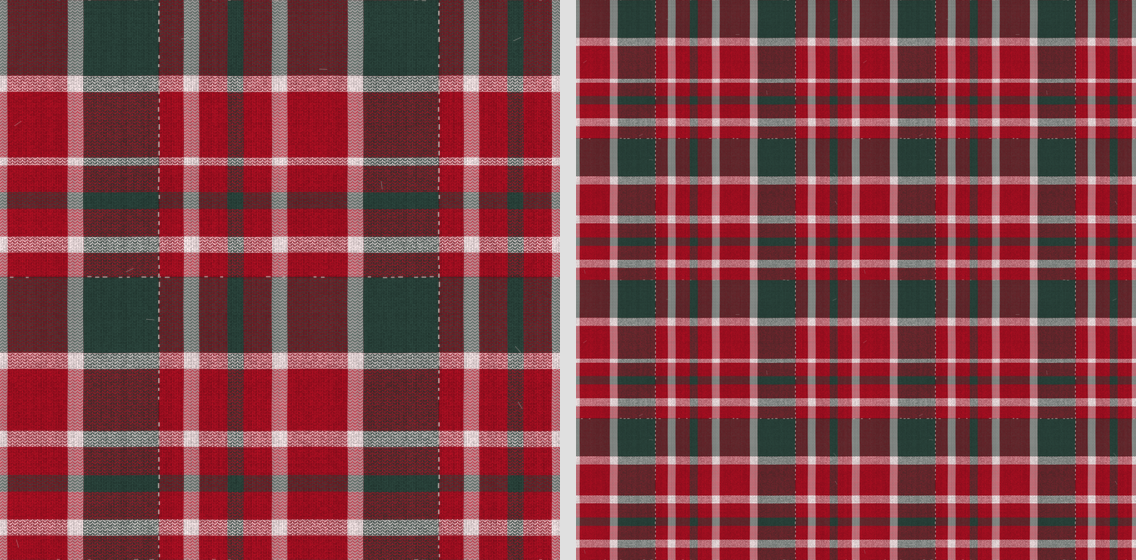
Left: one tile. Right: repeated 2 by 2.
Give the GLSL for this texture, as a WebGL 1 fragment shader.

```glsl
precision highp float;
// Woven tartan in red, green and white: two setts across and two down, the upper one
// with a thin middle stripe. Warp and weft stripes are mixed by a fine herringbone,
// then grain, a few stray fibres and dashed selvedge stitches are laid on top.

uniform vec2 u_resolution;

const float TAU = 6.2831853;
const float SPAN = 768.0; // layout units along one side of the canvas

float hash(vec2 p) {
  return fract(sin(dot(p, vec2(12.99, 78.23))) * 4375.85);
}

// Signed distance to the nearest copy of a point repeated every period
float wrapDist(float t, float centre, float period) {
  return mod(t - centre + 0.5 * period, period) - 0.5 * period;
}

// Soft-edged stripe, repeated every period
float stripe(float t, float centre, float halfWidth, float period, float soft) {
  float d = abs(wrapDist(t, centre, period));
  return 1.0 - smoothstep(halfWidth - soft, halfWidth + soft, d);
}

vec3 yarn(float green, float white) {
  vec3 dyed = mix(vec3(0.625, 0.055, 0.125), vec3(0.155, 0.25, 0.22), green);
  return mix(dyed, vec3(0.89, 0.83, 0.835), white);
}

vec3 warpYarn(float t, float soft) {
  float green = stripe(t, 105.0, 11.0, 384.0, soft)
              + stripe(t, 332.0, 52.0, 384.0, soft);
  float white = stripe(t, 44.5, 10.7, 384.0, soft)
              + stripe(t, 165.5, 10.7, 384.0, soft)
              + stripe(t, 269.5, 10.7, 384.0, soft);
  return yarn(green, white);
}

// down is measured from the top edge
vec3 weftYarn(float down, float soft) {
  float upper = 1.0 - step(380.0, down);
  float t = down - 380.0 * (1.0 - upper);
  t += 8.0 * upper * step(200.0, t); // the upper sett is shorter by half a stripe
  float green = stripe(t, 52.0, 52.0, 388.0, soft)
              + stripe(t, 283.0, 11.5, 388.0, soft);
  float white = stripe(t, 115.0, 11.0, 388.0, soft)
              + stripe(t, mix(222.0, 229.5, upper), mix(11.0, 5.5, upper), 388.0, soft)
              + stripe(t, 343.5, 11.0, 388.0, soft);
  return yarn(green, white);
}

// Row of stitches: across is the distance from the seam, along runs beside it
float stitches(float across, float along, float count, float seed, float fill, float soft) {
  float cell = floor(along * count);
  float shown = step(hash(vec2(cell, seed)), fill);
  float len = 0.16 + 0.16 * hash(vec2(cell, seed + 5.0));
  float edge = soft * count / SPAN;
  float dash = 1.0 - smoothstep(len - edge, len + edge, abs(fract(along * count) - 0.5));
  float wobble = 1.4 * hash(vec2(cell, seed + 9.0)) - 0.7;
  return shown * dash * (1.0 - smoothstep(0.8 - soft * 0.5, 0.8 + soft, abs(across + wobble)));
}

// Short pale fibre inside some of the cells of a 20 by 20 grid
float strayFibre(vec2 uv, float soft) {
  vec2 cell = floor(uv * 20.0);
  vec2 middle = 0.35 + 0.3 * vec2(hash(cell + 3.0), hash(cell + 7.0));
  float angle = TAU * hash(cell + 11.0);
  vec2 along = vec2(cos(angle), sin(angle));
  vec2 p = fract(uv * 20.0) - middle;
  p -= along * clamp(dot(p, along), -0.13, 0.13);
  float line = 1.0 - smoothstep(0.0, 0.5 + soft, length(p) * SPAN / 20.0);
  return line * step(hash(cell), 0.015);
}

void main() {
  vec2 uv = gl_FragCoord.xy / u_resolution;
  float soft = 0.8 * SPAN / min(u_resolution.x, u_resolution.y);
  float down = SPAN * (1.0 - uv.y);
  float side = SPAN * uv.x - 218.0;

  // Stripe edges wander very slightly with the threads
  float wanderX = 0.3 * sin(TAU * 5.0 * uv.y);
  float wanderY = 0.3 * sin(TAU * 4.0 * uv.x);
  vec3 warp = warpYarn(side + wanderX, soft);
  vec3 weft = weftYarn(mod(down + wanderY, SPAN), soft);

  // Weave: a steep herringbone of small chevrons over upright threads
  float zigzag = abs(fract(uv.x * 112.0) - 0.5);
  float rib = sin(TAU * (uv.y * 184.0 + 1.3 * zigzag));
  float thread = cos(TAU * uv.x * 112.0 * 2.0);
  float grain = hash(floor(uv * vec2(336.0, 368.0))) - 0.5;
  float share = 0.5 + 0.2 * rib + 0.03 * thread + 0.12 * grain;
  vec3 cloth = mix(warp, weft, share);

  // Thread relief, uneven yarn and broad fading
  float relief = 0.05 * rib + 0.04 * thread;
  float slub = 0.03 * (hash(vec2(floor(uv.y * 184.0), 2.0)) - 0.5)
             + 0.06 * (hash(vec2(floor(uv.x * 224.0), 4.0)) - 0.5);
  float fade = 0.015 * sin(TAU * (2.0 * uv.x + uv.y)) * sin(TAU * (3.0 * uv.y - uv.x));
  cloth *= 0.965 + relief + slub + fade + 0.12 * grain;

  // Seams: a faint groove, regular stitches upright and sparse ones level
  float seamX = wrapDist(side, 0.0, 384.0);
  float seamY = wrapDist(down, 380.0, SPAN);
  float edgeY = wrapDist(down, 0.0, SPAN);
  float groove = exp(-seamX * seamX * 0.5) + exp(-seamY * seamY * 0.5);
  cloth *= 1.0 - 0.15 * min(groove, 1.0);
  float greenWarp = stripe(side, 332.0, 52.0, 384.0, soft);
  float stitch = stitches(seamX, uv.y, 64.0, 1.0, 0.85, soft);
  stitch = max(stitch, 0.8 * stitches(seamY, uv.x, 72.0, 20.0, 0.3 + 0.3 * greenWarp, soft));
  stitch = max(stitch, 0.5 * stitches(edgeY, uv.x, 72.0, 40.0, 0.1, soft));
  cloth = mix(cloth, vec3(0.83, 0.77, 0.75), 0.7 * stitch);
  cloth = mix(cloth, vec3(0.72, 0.66, 0.65), 0.3 * strayFibre(uv, soft));

  gl_FragColor = vec4(cloth, 1.0);
}
```
